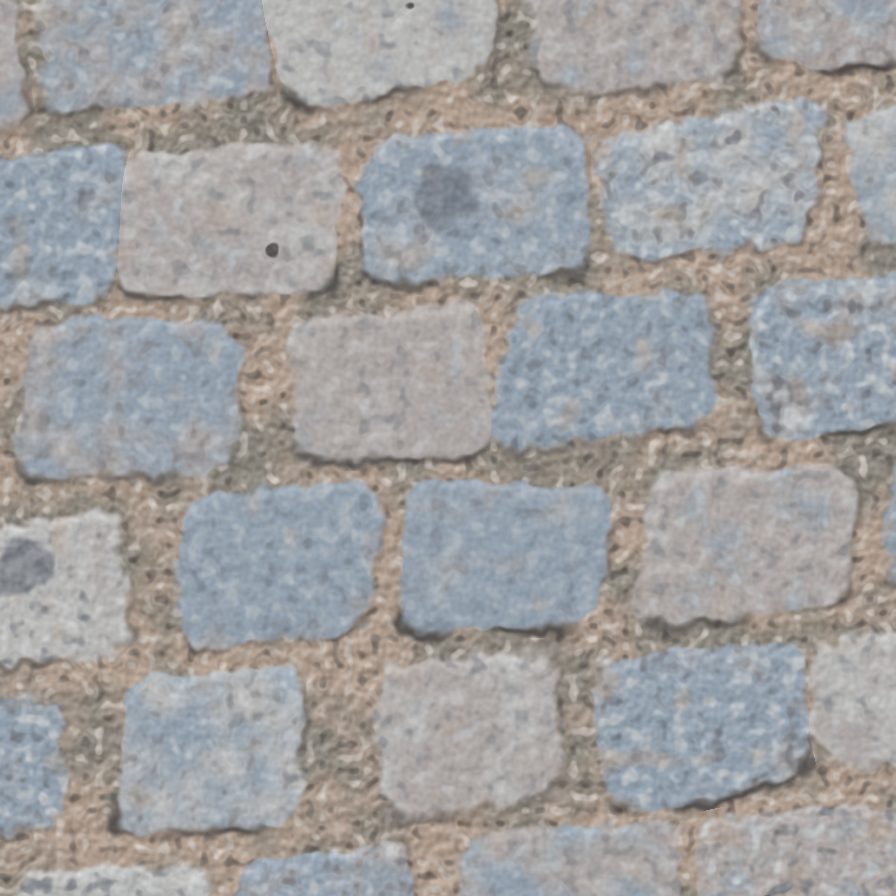
A Shadertoy shader for this texture:

```glsl
// Weathered grey cobblestones in uneven rows, set in sandy, gritty joints.

const vec2  CELL       = vec2(0.268, 0.198);  // spacing of stones and rows
const vec2  HALF_SIZE  = vec2(0.116, 0.080);  // mean half extent of a stone
const float ROW_TILT   = 0.07;
const float CORNER     = 0.022;
const float EDGE_SOFT  = 0.004;
const float SHADOW_W   = 0.0048;
const vec2  LIGHT_STEP = vec2(-0.0020, 0.0042);

const vec3 STONE_BLUE = vec3(0.575, 0.625, 0.675);
const vec3 STONE_PALE = vec3(0.715, 0.715, 0.710);
const vec3 STONE_WARM = vec3(0.675, 0.650, 0.640);
const vec3 STONE_DARK = vec3(0.420, 0.440, 0.475);
const vec3 QUARTZ     = vec3(0.790, 0.795, 0.795);
const vec3 SAND       = vec3(0.680, 0.610, 0.555);
const vec3 GRIT       = vec3(0.545, 0.525, 0.490);
const vec3 GRAIN      = vec3(0.765, 0.735, 0.705);
const vec3 SHADOW     = vec3(0.270, 0.260, 0.260);

struct Stone {
    float dist;   // signed distance, negative inside
    vec2 local;   // position relative to the half extent
    vec2 id;
};

float hash(vec2 cell, float seed) {
    uvec2 u = uvec2(ivec2(cell) + 4096);
    uint n = u.x * 1597334677u ^ u.y * 3812015801u ^ uint(seed) * 2798796415u;
    n = (n ^ (n >> 16)) * 2246822519u;
    n = (n ^ (n >> 13)) * 3266489917u;
    return float((n ^ (n >> 16)) >> 8) / 16777216.0;
}

float signedHash(vec2 cell, float seed) { return 2.0 * hash(cell, seed) - 1.0; }

float corner(vec2 cell, vec2 offset) {
    float a = 6.2832 * hash(cell, 91.0);
    return dot(vec2(cos(a), sin(a)), offset);
}

// Gradient noise, roughly -0.7 to 0.7
float noise(vec2 p) {
    vec2 i = floor(p), f = p - i;
    vec2 u = f * f * f * (f * (f * 6.0 - 15.0) + 10.0);
    vec2 e = vec2(1.0, 0.0);
    return mix(mix(corner(i, f), corner(i + e.xy, f - e.xy), u.x),
               mix(corner(i + e.yx, f - e.yx), corner(i + e.xx, f - e.xx), u.x), u.y);
}

float smoothMax(float a, float b, float k) {
    float h = max(k - abs(a - b), 0.0) / k;
    return max(a, b) + 0.25 * h * h * k;
}

// Rounded, tapered four-sided stone belonging to one cell
Stone stoneAt(vec2 p, vec2 id) {
    vec2 center = (id + 0.5) * CELL;
    center.x += CELL.x * hash(vec2(id.y, 7.0), 1.0);
    center += vec2(0.017, 0.008) * vec2(signedHash(id, 2.0), signedHash(id, 3.0));
    vec2 size = HALF_SIZE + vec2(0.017, 0.009) * vec2(signedHash(id, 4.0), signedHash(id, 5.0));
    float a = 0.07 * signedHash(id, 6.0);
    vec2 l = mat2(cos(a), -sin(a), sin(a), cos(a)) * (p - center);
    float right = l.x - size.x - 0.20 * signedHash(id, 8.0) * l.y;
    float left = -l.x - size.x - 0.20 * signedHash(id, 9.0) * l.y;
    float top = l.y - size.y - 0.07 * signedHash(id, 10.0) * l.x;
    float bottom = -l.y - size.y - 0.07 * signedHash(id, 11.0) * l.x;
    float d = smoothMax(smoothMax(left, right, CORNER), smoothMax(top, bottom, CORNER), 2.0 * CORNER);
    return Stone(d, l / size, id);
}

Stone nearestStone(vec2 p) {
    Stone best = Stone(1.0, vec2(0.0), vec2(0.0));
    float row = floor(p.y / CELL.y);
    for (int j = -1; j <= 1; j++) {
        float y = row + float(j);
        float column = floor(p.x / CELL.x - hash(vec2(y, 7.0), 1.0));
        for (int i = -1; i <= 1; i++) {
            Stone s = stoneAt(p, vec2(column + float(i), y));
            if (s.dist < best.dist) best = s;
        }
    }
    return best;
}

// Small lumps, used for the relief of grains
float lumps(vec2 p) { return noise(p * 62.0) + 0.55 * noise(p * 118.0 + 9.0); }

vec3 stoneColor(vec2 p, Stone s, float relief, float fine) {
    float coarse = mix(0.45, 1.0, hash(s.id, 20.0));
    float patches = noise(p * 13.0 + 31.0) + 0.6 * noise(p * 29.0);
    float mottle = noise(p * 48.0 + 17.0) + 0.5 * noise(p * 95.0);
    vec3 c = mix(STONE_PALE, STONE_WARM, smoothstep(0.25, 0.75, hash(s.id, 21.0) + 0.5 * patches));
    float blue = 1.1 * hash(s.id, 22.0) - 0.1 + 0.6 * patches + 0.4 * mottle * coarse;
    c = mix(c, STONE_BLUE, smoothstep(0.25, 0.8, blue));
    c = mix(c, QUARTZ, 0.75 * coarse * smoothstep(0.0, 0.55, mottle));
    c = mix(c, STONE_DARK, 0.70 * coarse * smoothstep(0.12, 0.6, -mottle - 0.3 * patches));
    c = mix(c, SAND, 0.55 * coarse * smoothstep(0.2, 0.55, noise(p * 23.0 + 70.0)));

    // Occasional stain and pit
    vec2 spot = 0.45 * vec2(signedHash(s.id, 23.0), signedHash(s.id, 24.0));
    float r = length((s.local - spot) * HALF_SIZE) + 0.012 * noise(p * 40.0);
    c = mix(c, STONE_DARK, 0.6 * step(0.86, hash(s.id, 25.0)) * smoothstep(0.038, 0.028, r));
    c = mix(c, SHADOW, 0.8 * step(0.78, hash(s.id, 26.0)) * smoothstep(0.008, 0.004, r));
    return c + 0.10 * coarse * relief + 0.045 * fine;
}

vec3 jointColor(vec2 p, float relief, float fine) {
    float patches = noise(p * 9.0 + 50.0) + 0.5 * noise(p * 24.0);
    vec3 c = mix(SAND, GRIT, smoothstep(-0.25, 0.4, patches));
    float grains = noise(p * 68.0 + 5.0);
    c = mix(c, GRAIN, 0.8 * smoothstep(0.12, 0.45, grains));
    c = mix(c, SHADOW, 0.45 * smoothstep(0.15, 0.5, -grains));
    return c + 0.15 * relief + 0.05 * fine;
}

void mainImage(out vec4 fragColor, in vec2 fragCoord) {
    vec2 uv = fragCoord / iResolution.y;

    // Uneven rows and chipped outlines
    vec2 p = uv + vec2(0.0, 0.35 - ROW_TILT * uv.x);
    p += 0.014 * vec2(noise(uv * 5.0), noise(uv * 5.0 + 40.0));
    Stone s = nearestStone(p);
    float worn = hash(s.id, 30.0);
    float d = s.dist + 0.010 * noise(uv * 22.0) + 0.006 * noise(uv * 60.0);
    d += 0.016 * worn * worn * noise(uv * 44.0 + 80.0);

    // Surfaces
    float relief = lumps(uv) - lumps(uv + LIGHT_STEP);
    float fine = noise(uv * 150.0);
    float soft = EDGE_SOFT * (0.6 + worn);
    float cover = smoothstep(soft, -soft, d);
    vec3 color = mix(jointColor(uv, relief, fine), stoneColor(uv, s, relief, fine), cover);

    // Lit upper rim and shadow under the lower and right edges
    float rim = exp(-pow((d + 0.006) / 0.006, 2.0));
    color += 0.05 * rim * smoothstep(0.4, 0.9, s.local.y);
    float under = smoothstep(0.5, 0.95, -s.local.y) + 0.4 * smoothstep(0.7, 1.0, s.local.x);
    float broken = smoothstep(-0.35, 0.25, noise(uv * 14.0 + 60.0));
    float line = exp(-pow((d - 0.003) / SHADOW_W, 2.0));
    color = mix(color, SHADOW, line * min(under, 1.0) * broken * mix(0.95, 0.3, worn));

    fragColor = vec4(clamp(color, 0.0, 1.0), 1.0);
}
```
